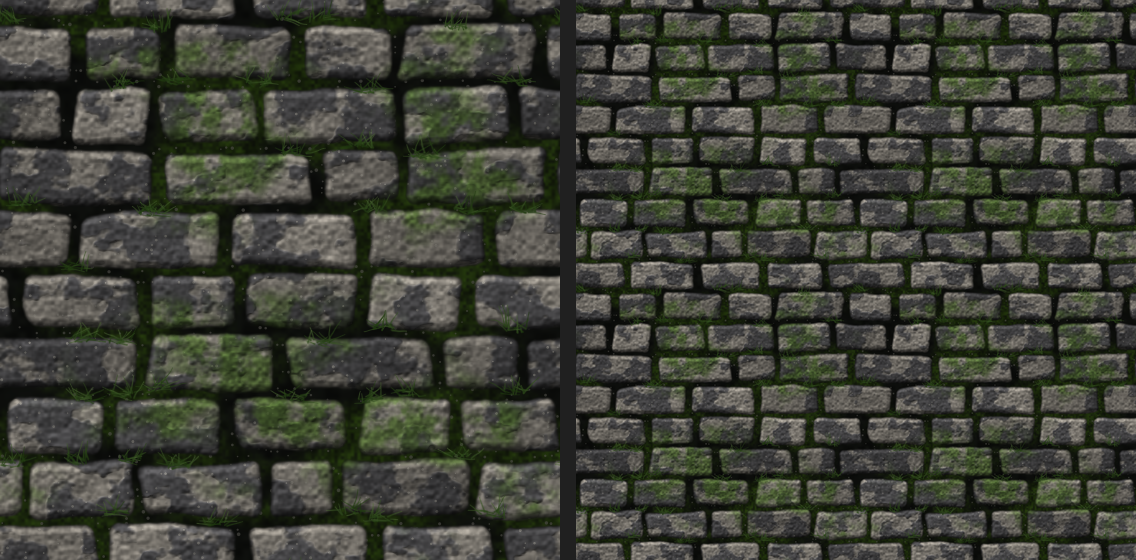
Left: one tile. Right: repeated 2 by 2.
This texture is drawn by a Shadertoy shader. Its source:

```glsl
// Draws nine seamless courses of weathered cobbles with mossy joints and grass tufts.
const int ROW_COUNT = 9;
const float ROWS = float(ROW_COUNT);
const float ROW_SHIFT = 0.0386;         // lowest course starts below the canvas edge
const float STONES[ROW_COUNT] = float[](4., 5., 5., 4., 5., 4., 4., 5., 5.);
const float PHASE[ROW_COUNT] = float[](.137, .033, .004, -.013, .043, .135, .012, .087, .125);
const float JOINT_JITTER = 0.42;        // variation of stone length
const float CORNER = 0.017;
const float WARP = 0.019;
const float TUFT_COLUMNS = 11.0;
const float TUFT_CHANCE = 0.48;
const int BLADES = 16;
const vec2 LIGHT = vec2(-0.3, 0.9);
const vec3 DARK_STONE = vec3(0.235, 0.233, 0.238);
const vec3 PALE_STONE = vec3(0.405, 0.39, 0.365);
const vec3 SOIL = vec3(0.045, 0.05, 0.042);
const vec3 JOINT_MOSS = vec3(0.115, 0.175, 0.045);
const vec3 STONE_MOSS = vec3(0.22, 0.31, 0.12);
const vec3 DARK_GRASS = vec3(0.11, 0.21, 0.05);
const vec3 PALE_GRASS = vec3(0.33, 0.43, 0.23);
const vec3 GRIT = vec3(0.48, 0.47, 0.44);

// Integer hash giving three values from 0 to 1
vec3 hash(vec2 cell, int seed) {
    uvec3 v = uvec3(uvec2(ivec2(cell)), uint(seed)) * 1664525u + 1013904223u;
    for (int i = 0; i < 2; i++) {
        v.x += v.y * v.z; v.y += v.z * v.x; v.z += v.x * v.y;
        v ^= v >> 16u;
    }
    return vec3(v & 65535u) / 65535.0;
}

// Value noise that wraps after freq cells
float noise(vec2 uv, vec2 freq, int seed) {
    vec2 p = uv * freq, i = floor(p), f = p - i;
    f = f * f * (3.0 - 2.0 * f);
    vec2 a = mod(i, freq), b = mod(i + 1.0, freq);
    return mix(mix(hash(a, seed).x, hash(vec2(b.x, a.y), seed).x, f.x),
               mix(hash(vec2(a.x, b.y), seed).x, hash(b, seed).x, f.x), f.y);
}

float fbm(vec2 uv, vec2 freq, int seed) {
    float sum = 0.0, amp = 0.533;
    for (int i = 0; i < 4; i++) {
        sum += amp * noise(uv, freq, seed + i);
        freq *= 2.0;
        amp *= 0.5;
    }
    return sum;
}

vec2 warp(vec2 uv) {
    return uv + WARP * (vec2(fbm(uv, vec2(13), 10), fbm(uv, vec2(13), 20)) - 0.5);
}

float joint(float k, float count, float row) {
    return k + JOINT_JITTER * (hash(vec2(mod(k, count), row), 30).x - 0.5);
}

// Signed distance to the stone of this cell, and its random tone
vec2 stone(vec2 q) {
    float y = (q.y + ROW_SHIFT) * ROWS;
    float row = mod(floor(y), ROWS);
    float count = STONES[int(row)];
    float x = (q.x - PHASE[int(row)]) * count, k = floor(x);
    if (x < joint(k, count, row)) k -= 1.0;
    else if (x >= joint(k + 1.0, count, row)) k += 1.0;
    float left = joint(k, count, row), right = joint(k + 1.0, count, row);
    vec3 h = hash(vec2(mod(k, count), row), 40);
    vec2 p = vec2((x - 0.5 * (left + right)) / count, (fract(y) - 0.5) / ROWS);
    p.y += 0.004 * (h.z - 0.5) + 0.07 * (h.x - 0.5) * p.x;
    p.x += 0.25 * (h.y - 0.5) * p.y;
    vec2 gap = mix(vec2(0.005, 0.004), vec2(0.016, 0.011), h.xy);
    vec2 e = abs(p) - vec2(0.5 * (right - left) / count, 0.5 / ROWS) + gap + CORNER;
    return vec2(length(max(e, 0.0)) + min(max(e.x, e.y), 0.0) - CORNER, h.z);
}

// Share of the pale, chipped layer on a stone
float wornLayer(vec2 uv) {
    return smoothstep(0.43, 0.56, fbm(uv, vec2(19, 23), 50));
}

float relief(vec2 uv) {
    float bevel = smoothstep(0.004, -0.016, stone(warp(uv)).x);
    float rough = 0.014 * fbm(uv, vec2(17), 60) + 0.004 * noise(uv, vec2(110), 70);
    return 0.011 * bevel + rough - 0.003 * wornLayer(uv);
}

// Scattered round grains, one at most per cell
float grains(vec2 uv, float cells, float chance, int seed) {
    vec2 p = uv * cells;
    vec3 h = hash(mod(floor(p), cells), seed);
    float radius = 0.12 + 0.2 * fract(h.z * 57.0);
    return step(h.z, chance) * smoothstep(radius + 0.12, radius - 0.12, length(fract(p) - 0.35 - 0.3 * h.xy));
}

// Fans of tapering blades rooted along the horizontal joints
vec3 addGrass(vec3 col, vec2 q, float px) {
    vec2 grid = vec2(TUFT_COLUMNS, ROWS);
    vec2 home = floor(vec2(q.x, q.y + ROW_SHIFT) * grid + vec2(0.0, 0.5));
    for (int n = 0; n < 9; n++) {
        vec2 cell = home + vec2(n % 3 - 1, n / 3 - 1), id = mod(cell, grid);
        vec3 h = hash(id, 80);
        vec2 root = (cell + vec2(h.x, 0.25 * (h.y - 0.5))) / grid - vec2(0.0, ROW_SHIFT);
        if (h.z > TUFT_CHANCE || length(q - root) > 0.065) continue;
        for (int b = 0; b < BLADES; b++) {
            vec3 r = hash(id, 100 + b), s = hash(id, 200 + b);
            float angle = mix(-0.3, 3.4, r.x);
            vec2 blade = mix(0.01, 0.034, r.y) * vec2(cos(angle), sin(angle));
            vec2 p = q - root - vec2(0.045, 0.012) * (s.xy - 0.5);
            float t = clamp(dot(p, blade) / dot(blade, blade), 0.0, 1.0);
            float d = length(p - blade * t) - mix(0.0014, 0.0004, t);
            vec3 tint = mix(DARK_GRASS, PALE_GRASS, r.z * (0.35 + 0.65 * t));
            col = mix(col, tint, 0.75 * smoothstep(px, -px, d));
        }
    }
    return col;
}

void mainImage(out vec4 fragColor, in vec2 fragCoord) {
    vec2 uv = fragCoord / iResolution.xy, q = warp(uv);
    float px = 1.0 / iResolution.y, eps = 0.0016;
    vec2 body = stone(q);
    float h = relief(uv);
    vec2 slope = vec2(relief(uv + vec2(eps, 0)) - h, relief(uv + vec2(0, eps)) - h) / eps;
    float shade = clamp(1.0 - 0.6 * dot(slope, LIGHT), 0.45, 1.5);
    float fine = noise(uv, vec2(170), 300), growth = fbm(uv, vec2(5, 8), 310);

    // Stone layers, grit and surface moss
    vec3 rock = mix(DARK_STONE, PALE_STONE, wornLayer(uv)) * (0.88 + 0.24 * body.y);
    rock *= 0.86 + 0.28 * fine;
    rock = mix(rock, GRIT, 0.55 * grains(uv, 120.0, 0.09, 320));
    float film = smoothstep(0.5, 0.7, growth) * smoothstep(0.25, 0.65, fbm(uv, vec2(34), 330));
    rock = mix(rock, STONE_MOSS * (0.8 + 0.4 * fine), 0.75 * film);
    rock *= shade * mix(0.4, 1.0, smoothstep(0.002, -0.009, body.x));

    // Joints of soil, moss and small debris
    float cushion = smoothstep(0.36, 0.62, fbm(uv, vec2(6), 340)) * (0.35 + 0.9 * fine);
    vec3 ground = mix(SOIL, JOINT_MOSS, cushion) * (0.65 + 0.6 * noise(uv, vec2(75), 350));
    ground = mix(ground, 0.65 * GRIT, 0.6 * grains(uv, 100.0, 0.1, 360));

    vec3 col = mix(ground, rock, smoothstep(0.0012 + px, -0.0012 - px, body.x));
    fragColor = vec4(addGrass(col, q, px), 1.0);
}
```
